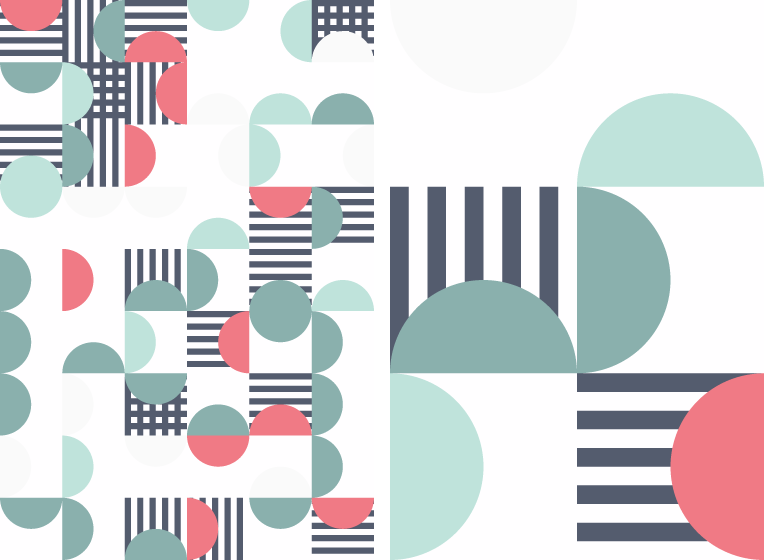
Left, the full canvas; right, a detail of the centre.
Give the GLSL for this pattern, as a WebGL 2 fragment shader.

```glsl
#version 300 es
precision highp float;
// Geometric tiling: a 6 by 9 grid of half discs, some on striped or checked tiles.

uniform vec2 u_resolution;
out vec4 fragColor;

// Scatter a tile number over 0..52; odd powers modulo 53 are permutations,
// so each value turns up equally often across the grid.
uint scatterCubic(uint n) { return (n * n * n) % 53u; }
uint scatterQuintic(uint n) { return (n * n * n * n * n) % 53u; }

vec3 discColor(uint rank) {
  if (rank < 17u) return vec3(0.54, 0.69, 0.68);  // teal
  if (rank < 28u) return vec3(0.94, 0.48, 0.52);  // coral
  if (rank < 41u) return vec3(0.75, 0.89, 0.86);  // mint
  return vec3(0.98);                              // faint grey
}

// Middle of the tile side that carries the flat edge, y pointing down.
vec2 flatSide(uint rank) {
  if (rank < 14u) return vec2(0.0, 0.5);
  if (rank < 30u) return vec2(0.5, 1.0);
  if (rank < 44u) return vec2(0.5, 0.0);
  return vec2(1.0, 0.5);
}

// Five bands per tile: across, down, or both.
bool onBand(vec2 f, uint rank) {
  bvec2 band = lessThan(fract(f * 5.0), vec2(0.5));
  if (rank < 8u) return band.y;
  if (rank < 15u) return band.x;
  return rank < 18u && any(band);
}

vec3 tiling(vec2 p) {
  uvec2 cell = uvec2(clamp(floor(p), vec2(0.0), vec2(5.0, 8.0)));
  vec2 f = p - vec2(cell);
  uint n = cell.x + 6u * cell.y;

  uint hue = scatterCubic(n + 5u);
  uint side = scatterQuintic(n + 11u);
  uint fill = scatterCubic(n + 31u);

  // Runs of three teal half discs down both outer columns
  uint runStart = 4u + cell.x / 5u;
  if (cell.x % 5u == 0u && cell.y >= runStart && cell.y < runStart + 3u) {
    hue = 0u;
    side = 0u;
    fill = 52u;
  }

  vec3 color = onBand(f, fill) ? vec3(0.33, 0.36, 0.43) : vec3(1.0, 0.995, 1.0);
  return distance(f, flatSide(side)) < 0.5 ? discColor(hue) : color;
}

void main() {
  // Average a 4 by 4 grid of samples to smooth every edge
  vec3 sum = vec3(0.0);
  for (int i = 0; i < 16; i++) {
    vec2 offset = (vec2(i % 4, i / 4) + 0.5) / 4.0 - 0.5;
    vec2 uv = (gl_FragCoord.xy + offset) / u_resolution;
    sum += tiling(vec2(uv.x, 1.0 - uv.y) * vec2(6.0, 9.0));
  }
  fragColor = vec4(sum / 16.0, 1.0);
}
```
